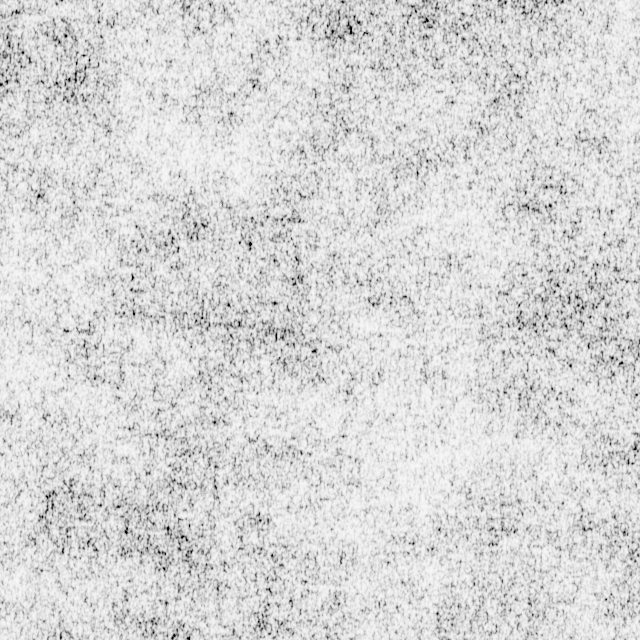
A WebGL 2 fragment shader for this texture:

```glsl
#version 300 es
precision highp float;
// Weathered pale plaster: dense dark specks with a faint vertical grain.
// Normalised gradient noise layers, from broad stains down to fine grit,
// are summed and passed through an exponential that gives rare deep blacks.

uniform vec2 u_resolution;
out vec4 fragColor;

const float PAPER = 0.975;      // brightest tone
const float SOOT = 0.108;       // typical darkening below the brightest tone
const float SKEW = 0.70;        // how strongly specks deepen
const float NOISE_GAIN = 4.63;  // brings gradient noise to unit deviation

uint hash(uvec2 cell, uint seed) {
  uint h = cell.x * 1597u + cell.y * 51749u + seed * 7919u;
  h = (h ^ (h >> 16)) * 73244475u;
  h = (h ^ (h >> 15)) * 73244475u;
  return h ^ (h >> 16);
}

// Dot product of a lattice corner's random unit gradient with the offset to it
float cornerSlope(vec2 corner, vec2 offset, uint seed) {
  uint h = hash(uvec2(ivec2(corner)), seed);
  float angle = float(h & 65535u) / 65536.0 * 6.28319;
  return dot(vec2(cos(angle), sin(angle)), offset);
}

// Gradient noise with zero mean and about unit deviation
float gradientNoise(vec2 p, uint seed) {
  vec2 i = floor(p);
  vec2 f = p - i;
  vec2 w = f * f * f * (f * (f * 6.0 - 15.0) + 10.0);
  vec2 e = vec2(1.0, 0.0);
  float low = mix(cornerSlope(i, f, seed),
                  cornerSlope(i + e.xy, f - e.xy, seed), w.x);
  float high = mix(cornerSlope(i + e.yx, f - e.yx, seed),
                   cornerSlope(i + e.xx, f - e.xx, seed), w.x);
  return NOISE_GAIN * mix(low, high, w.y);
}

vec2 rotate(vec2 p, float angle) {
  float c = cos(angle), s = sin(angle);
  return vec2(c * p.x - s * p.y, s * p.x + c * p.y);
}

// One noise layer with its own cell counts and a slight tilt
float layer(vec2 p, vec2 cells, float tilt, uint seed) {
  return gradientNoise(rotate(p, tilt) * cells, seed);
}

// Large uneven staining: broad clouds, blotches and faint level streaks
float stains(vec2 p) {
  float broad = layer(p, vec2(3.1, 2.9), 0.4, 11u);
  float blotch = layer(p, vec2(9.5, 10.5), -0.3, 12u);
  float streak = layer(p, vec2(7.0, 75.0), 0.01, 13u);
  return 0.27 * broad + 0.25 * blotch + 0.10 * streak;
}

// Clumps and grit, taller than wide
float grit(vec2 p) {
  float clump = layer(p, vec2(36.0, 27.0), 0.15, 21u);
  float coarse = layer(p, vec2(97.0, 62.0), -0.08, 22u);
  float fine = layer(p, vec2(205.0, 130.0), 0.06, 23u);
  float dust = layer(p, vec2(300.0, 215.0), -0.05, 24u);
  return 0.28 * clump + 0.42 * coarse + 0.60 * fine + 0.42 * dust;
}

// Thin winding cracks along noise zero lines, shown only in some places
float cracks(vec2 p, float wobble) {
  vec2 bend = wobble * vec2(layer(p, vec2(60.0), 0.2, 31u),
                            layer(p, vec2(60.0), 0.7, 32u));
  float line = abs(layer(p + bend, vec2(34.0, 23.0), 0.1, 33u));
  float shown = smoothstep(0.3, 1.5, layer(p, vec2(14.0, 12.0), 0.5, 34u));
  return shown * (1.0 - smoothstep(0.0, 0.35, line));
}

void main() {
  vec2 p = gl_FragCoord.xy / u_resolution.y;
  float roughness = stains(p) + grit(p) + 0.7 * cracks(p, 0.003) - 0.04;
  float darkness = SOOT * exp(SKEW * roughness);
  float tone = clamp(PAPER - darkness, 0.02, 1.0);
  fragColor = vec4(vec3(tone), 1.0);
}
```
